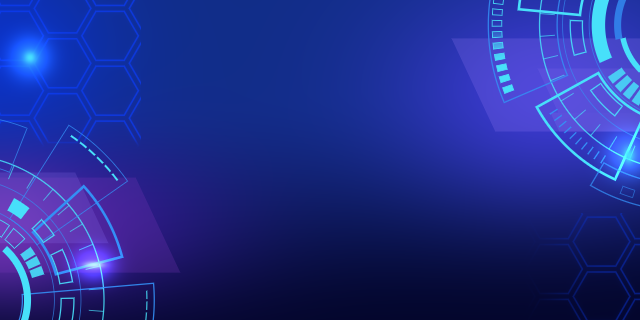
Reproduce this background procedurally as a WebGL 2 fragment shader.

```glsl
#version 300 es
precision highp float;
// A deep blue technology backdrop: soft colour pools, slanted glass panels,
// faint hexagons and two instrument dials cut off by the corners.
// Dials are built from sector distances in polar space (radius, degrees).
uniform vec2 u_resolution;
out vec4 fragColor;

// Positions are in canvas heights
const vec2 LEFT_DIAL = vec2(-0.13, 0.0625);
const vec2 RIGHT_DIAL = vec2(2.141, 0.922);
const vec2 LEFT_HEX = vec2(0.344, 0.888);
const vec2 RIGHT_HEX = vec2(1.88, 0.245);
const float HEX_PITCH = 0.099;
const float HEX_APOTHEM = 0.0765;
const float THIN = 0.0025;
const float LINE = 0.004;
const float BOLD = 0.008;
const vec3 NIGHT = vec3(0.012, 0.022, 0.17);
const vec3 NAVY = vec3(0.065, 0.175, 0.53);
const vec3 INDIGO = vec3(0.25, 0.23, 0.84);
const vec3 VIOLET = vec3(0.24, 0.1, 0.6);
const vec3 AZURE = vec3(0.04, 0.2, 0.82);
const vec3 MAGENTA = vec3(0.47, 0.21, 0.72);
const vec3 LILAC = vec3(0.56, 0.46, 0.95);
const vec3 SKY = vec3(0.2, 0.56, 0.96);
const vec3 CYAN = vec3(0.28, 0.88, 0.98);

float pixel;
vec2 p; // canvas point
vec2 s; // polar point of the current dial
vec3 col;

void paint(vec3 ink, float amount) { col = mix(col, ink, clamp(amount, 0.0, 1.0)); }
float fill(float d) { return clamp(0.5 - d / pixel, 0.0, 1.0); }
float stroke(float d, float width) { return fill(abs(d) - 0.5 * width); }
float pool(float x, float y, float rx, float ry) {
  vec2 q = (p - vec2(x, y)) / vec2(rx, ry);
  return exp(-dot(q, q));
}

// Ring segment between two radii and two angles
float sector(float r0, float r1, float a0, float a1) {
  float radial = abs(s.x - 0.5 * (r0 + r1)) - 0.5 * (r1 - r0);
  float angular = abs(s.y - 0.5 * (a0 + a1)) - 0.5 * (a1 - a0);
  return max(radial, angular * radians(1.0) * s.x);
}

// Blocks of half size (w, h) repeated along a ring
float dashes(float r, float w, float h, float a0, float a1, float period) {
  float angle = (fract((s.y - a0) / period) - 0.5) * period;
  float d = max(abs(s.x - r) - w, abs(angle * radians(1.0) * r) - h);
  return max(d, sector(0.0, 1.0, a0, a1));
}

// Outlines of flat-topped hexagons on a staggered lattice
float hexLines(vec2 q) {
  vec2 cell = vec2(3.0, sqrt(3.0)) * HEX_PITCH;
  vec2 a = mod(q + 0.5 * cell, cell) - 0.5 * cell;
  vec2 b = mod(q, cell) - 0.5 * cell;
  q = abs(dot(a, a) < dot(b, b) ? a : b);
  float d = max(q.y, 0.866 * q.x + 0.5 * q.y) - HEX_APOTHEM;
  return stroke(d, 0.005) + 0.25 * exp(-abs(d) * 180.0);
}

// Slanted panel, with its left and right ends given at the top
float panel(float left, float right, float low, float high) {
  float x = p.x - 0.47 * (high - p.y);
  return fill(max(max(left - x, x - right), max(low - p.y, p.y - high)));
}

// Rings and ticks shared by both dials
void startDial(vec2 q) {
  s = vec2(length(q), degrees(atan(q.y, q.x)));
  paint(SKY, 0.7 * (stroke(s.x - 0.3, THIN) + stroke(s.x - 0.383, THIN)));
  paint(CYAN, 0.85 * stroke(s.x - 0.455, LINE));
  paint(CYAN, 0.7 * fill(dashes(0.432, 0.023, 0.0015, -90.0, 90.0, 9.0)));
}

void leftDial() {
  startDial(p - LEFT_DIAL);
  // Outer segments
  paint(SKY, 0.85 * stroke(sector(0.3, 0.646, 35.1, 57.7), THIN));
  paint(CYAN, fill(dashes(0.622, 0.003, 0.013, 36.5, 56.0, 3.25)));
  paint(SKY, stroke(sector(0.315, 0.529, 14.8, 42.2), BOLD));
  paint(SKY, 0.9 * stroke(sector(0.2, 0.612, -20.0, 4.9), LINE));
  paint(CYAN, 0.8 * fill(dashes(0.589, 0.002, 0.013, -10.0, 3.0, 3.3)));
  paint(SKY, 0.8 * stroke(sector(0.43, 0.578, 68.2, 95.0), THIN));
  // Inner arc and cells
  paint(CYAN, fill(sector(0.205, 0.227, -20.0, 48.0)));
  paint(CYAN, fill(dashes(0.341, 0.022, 0.027, 50.0, 63.6, 13.6)));
  paint(CYAN, 0.9 * fill(dashes(0.26, 0.02, 0.013, 16.0, 37.0, 7.0)));
  paint(CYAN, stroke(dashes(0.26, 0.022, 0.022, 41.0, 67.0, 13.0), THIN));
  paint(CYAN, 0.9 * stroke(dashes(0.341, 0.02, 0.05, -20.0, 44.0, 25.0), LINE));
}

void rightDial() {
  startDial(RIGHT_DIAL - p);
  // Outer segments
  paint(SKY, 0.85 * stroke(sector(0.4, 0.615, -15.0, 23.2), LINE));
  float blocks = dashes(0.588, 0.015, 0.009, -9.0, 21.0, 3.4);
  paint(CYAN, fill(blocks) * smoothstep(-2.0, 12.0, s.y));
  paint(CYAN, stroke(blocks, THIN));
  paint(CYAN, stroke(sector(0.31, 0.53, 29.0, 65.6), BOLD));
  paint(SKY, fill(dashes(0.492, 0.014, 0.002, 32.0, 60.0, 2.8)));
  paint(SKY, 0.75 * stroke(sector(0.5, 0.582, 59.5, 95.0), LINE));
  paint(SKY, 0.6 * stroke(dashes(0.552, 0.012, 0.02, 68.0, 74.0, 6.0), THIN));
  paint(CYAN, stroke(sector(0.33, 0.522, -40.0, -5.4), BOLD));
  // Inner arcs and cells
  paint(CYAN, fill(sector(0.25, 0.292, -20.0, 24.0)));
  paint(SKY, 0.8 * fill(sector(0.2, 0.222, -30.0, 12.0)));
  paint(CYAN, fill(sector(0.19, 0.207, 12.0, 46.0)));
  paint(CYAN, 0.85 * fill(dashes(0.265, 0.026, 0.012, 33.0, 61.0, 7.0)));
  paint(CYAN, 0.9 * stroke(dashes(0.34, 0.019, 0.052, -12.0, 62.0, 37.0), LINE));
}

void main() {
  pixel = 1.0 / u_resolution.y;
  p = gl_FragCoord.xy * pixel;
  // Colour pools
  col = mix(NIGHT, NAVY, smoothstep(-0.05, 0.72, p.y + 0.06 * (1.0 - p.x)));
  paint(INDIGO, 0.95 * pool(1.72, 0.71, 0.48, 0.34));
  paint(VIOLET, 0.85 * pool(0.18, 0.31, 0.52, 0.25));
  paint(AZURE, 0.85 * pool(0.0, 0.83, 0.36, 0.32));
  paint(MAGENTA, 0.75 * pool(0.0, 0.28, 0.25, 0.19));
  // Hexagons
  float leftFade = step(p.x, 0.44) * smoothstep(0.535, 0.58, p.y);
  float rightFade = smoothstep(1.63, 1.9, p.x) * step(p.y, 0.335);
  paint(AZURE * 1.2, 0.55 * leftFade * hexLines(p - LEFT_HEX));
  paint(AZURE, 0.4 * rightFade * hexLines(p - RIGHT_HEX));
  // Glass panels
  paint(LILAC, 0.24 * panel(1.411, 3.0, 0.589, 0.88));
  paint(LILAC, 0.16 * panel(1.68, 3.0, 0.648, 0.786));
  paint(LILAC, 0.2 * panel(1.72, 3.0, 0.589, 0.648));
  paint(MAGENTA, 0.26 * panel(-1.0, 0.424, 0.148, 0.445));
  paint(LILAC, 0.2 * panel(-1.0, 0.235, 0.24, 0.461));
  leftDial();
  rightDial();
  // Light points
  col += SKY * 0.6 * pool(0.094, 0.82, 0.06, 0.06);
  paint(CYAN, pool(0.094, 0.82, 0.019, 0.019));
  col += INDIGO * pool(0.294, 0.172, 0.06, 0.05);
  paint(vec3(0.75, 0.95, 1.0), pool(0.294, 0.172, 0.03, 0.01));
  col += SKY * 0.6 * pool(1.965, 0.515, 0.07, 0.07);
  paint(CYAN, pool(1.965, 0.515, 0.016, 0.024));
  fragColor = vec4(min(col, 1.0), 1.0);
}
```
